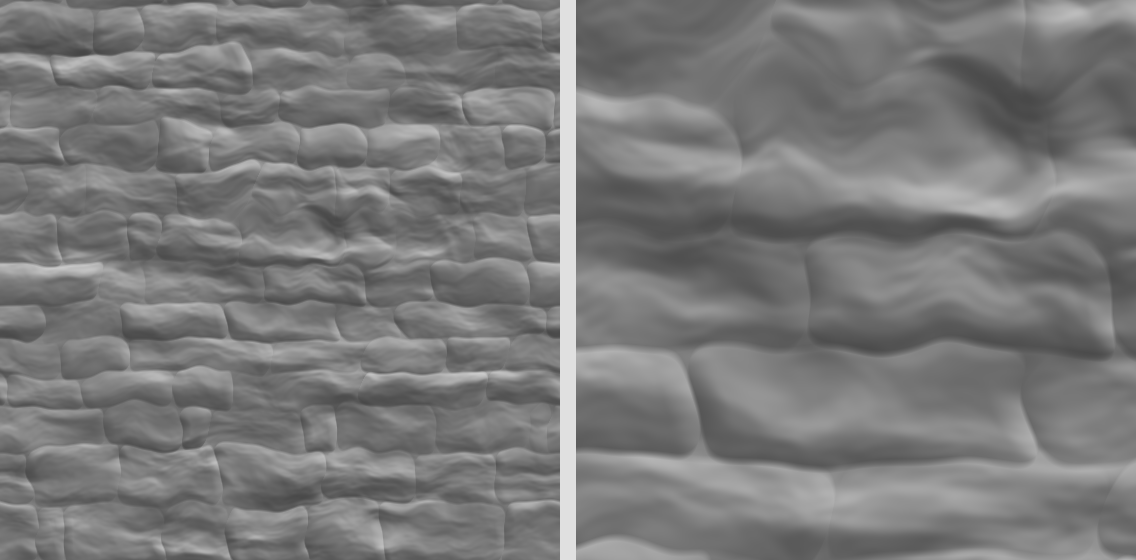
Left: the whole. Right: its middle third, enlarged.
Give the GLSL for this texture map, as a WebGL 2 fragment shader.

```glsl
#version 300 es
precision highp float;
precision highp int;
// Grey relief of a rough stone wall: 13 uneven courses of worn stones.
// A tiling height field is built from warped courses, jittered joints and
// gradient noise, then shaded by its slope along a light from above.
uniform vec2 u_resolution;
out vec4 fragColor;

// Two random values in 0..1 for an integer cell.
vec2 hash2(vec2 cell, float seed) {
    uvec3 k = uvec3(ivec3(vec3(cell, seed)));
    uint h = k.x * 73856093u ^ k.y * 19349663u ^ k.z * 83492791u;
    h = (h ^ (h >> 16)) * 2146121005u;
    h = (h ^ (h >> 15)) * 2221713035u;
    h ^= h >> 16;
    return vec2(h & 65535u, h >> 16) / 65535.0;
}

float corner(vec2 cell, vec2 offset, vec2 period, float seed) {
    return dot(hash2(mod(cell, period), seed) * 2.0 - 1.0, offset);
}

// Gradient noise with a whole number of cells per tile.
float noise(vec2 p, vec2 period, float seed) {
    p *= period;
    vec2 i = floor(p), f = p - i;
    vec2 u = f * f * f * (f * (f * 6.0 - 15.0) + 10.0);
    vec2 e = vec2(1, 0);
    float low = mix(corner(i, f, period, seed),
                    corner(i + e.xy, f - e.xy, period, seed), u.x);
    float high = mix(corner(i + e.yx, f - e.yx, period, seed),
                     corner(i + e.xx, f - e.xx, period, seed), u.x);
    return mix(low, high, u.y);
}

// Position of a stone's left joint, in stones along its course.
float joint(float i, float count, float row) {
    return i + 0.8 * (hash2(vec2(mod(i, count), row), 3.0).x - 0.5);
}

float stones(vec2 p) {
    // Courses, taller at the foot and above the middle
    float turn = 6.2832 * p.y;
    float phase = 2.0 * turn - 1.131;
    float course = 13.0 * p.y - 0.25 * sin(phase) - 0.25 * sin(turn) - 0.12;
    float courseHeight = 1.0 / (13.0 - 3.14 * cos(phase) - 1.57 * cos(turn));
    float across = fract(course);
    float row = mod(floor(course), 13.0);

    // Joints, with a different count and shift in every course
    vec2 spacing = hash2(vec2(row, 5), 1.0);
    float count = 6.0 + floor(spacing.x * 2.99);
    float x = fract(p.x + spacing.y) * count;
    float i = floor(x);
    if (x < joint(i, count, row)) i -= 1.0;
    else if (x > joint(i + 1.0, count, row)) i += 1.0;
    float left = x - joint(i, count, row);
    float right = joint(i + 1.0, count, row) - x;

    // Narrow sides and broad upper and lower shoulders
    vec2 inset = vec2(min(left, right) / count,
                      min(across, 1.0 - across) * courseHeight);
    vec2 shoulder = vec2(0.02, min(0.03, 0.5 * courseHeight));
    vec2 v = max(1.0 - inset / shoulder, 0.0);
    float t = clamp(1.0 - pow(dot(v * v, v) + 1e-6, 0.3333), 0.0, 1.0);

    // Height and tilt of each stone
    vec2 shape = hash2(vec2(mod(i, count), row), 7.0);
    float tilt = (across - 0.5) * (shape.y - 0.6) * 0.022;
    return t * (2.0 - t) * (0.002 + 0.011 * shape.x) + t * tilt;
}

float relief(vec2 p) {
    // Crumbled patch
    float rubble = 1.0 - smoothstep(0.06, 0.24, length((p - vec2(0.55, 0.59)) * vec2(0.65, 1.5)));

    // Uneven outlines
    vec2 q = p;
    q += 0.03 * vec2(noise(p, vec2(7, 9), 11.0), noise(p, vec2(7, 8), 12.0));
    q += 0.013 * (1.0 + rubble)
        * vec2(noise(p, vec2(17, 22), 13.0), noise(p, vec2(19, 21), 14.0));

    // Slanting ridges, broken into short lengths
    float crease = abs(noise(vec2(q.x, q.x + q.y), vec2(4, 8), 15.0));
    float ridge = 1.0 - smoothstep(0.0, 0.16, crease);
    ridge *= smoothstep(-0.1, 0.2, noise(p, vec2(7, 6), 17.0));
    float h = stones(q) * (1.0 - 0.55 * rubble) + 0.012 * rubble * ridge;

    // Worn faces, from broad bulges to fine grain
    float wear = 0.85 + 1.2 * noise(p, vec2(4, 5), 16.0) + 0.4 * rubble;
    h += 0.03 * noise(p, vec2(5, 8), 18.0);
    vec2 period = vec2(8, 15);
    float amplitude = 0.033;
    for (int k = 0; k < 4; k++) {
        h += wear * amplitude * noise(q, period, 20.0 + float(k));
        period *= 2.0;
        amplitude *= 0.31;
    }
    return h;
}

void main() {
    vec2 p = gl_FragCoord.xy / u_resolution;
    vec2 toLight = vec2(0.29, 0.957);
    float reach = 0.0025;
    float slope = (relief(p - toLight * reach) - relief(p + toLight * reach)) / (2.0 * reach);

    // Soft limit keeps the shadows and highlights grey
    slope /= sqrt(1.0 + 0.4 * slope * slope);
    float grey = 0.465 * exp(0.45 * slope);
    fragColor = vec4(vec3(grey), 1.0);
}
```
